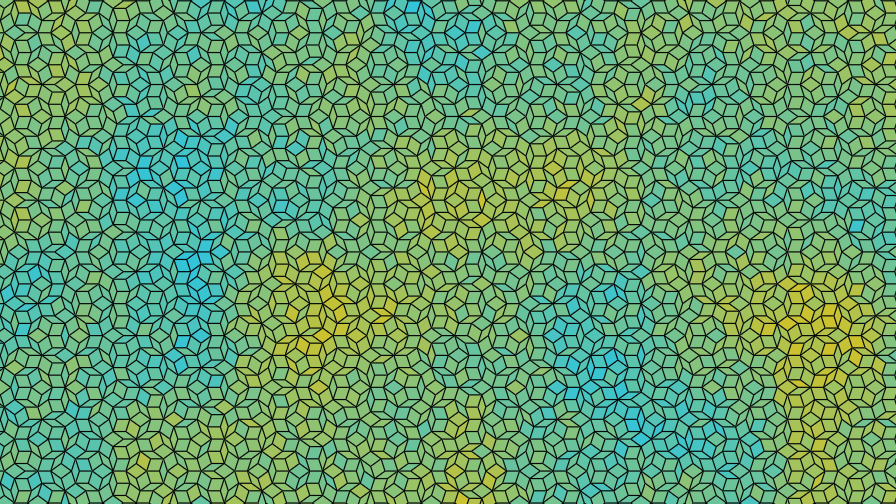
Give the GLSL for this pattern, as a Shadertoy shader.

```glsl
const float INV_PHI = 0.618034;

float hash(vec2 p) {
    p = fract(p * vec2(0.1031, 0.1137));
    p += dot(p, p.yx + 33.33);
    return fract((p.x + p.y) * p.x * 17.0);
}

float noise(vec2 p) {
    vec2 i = floor(p), f = fract(p);
    f = f * f * (3.0 - 2.0 * f);
    return mix(mix(hash(i), hash(i + vec2(1, 0)), f.x),
               mix(hash(i + vec2(0, 1)), hash(i + vec2(1, 1)), f.x), f.y);
}

float cross2(vec2 a, vec2 b) { return a.x * b.y - a.y * b.x; }

// True when p and q lie on the same side of the line ab
bool sameSide(vec2 p, vec2 q, vec2 a, vec2 b) {
    return cross2(b - a, p - a) * cross2(b - a, q - a) > 0.0;
}

float lineDistance(vec2 p, vec2 a, vec2 b) {
    return abs(cross2(normalize(b - a), p - a));
}

// Descends through Robinson triangles to the half rhombus holding p.
// Returns the rhombus centre in xy and the distance to its edge in z.
vec3 penrose(vec2 p) {
    const float size = 5.07;
    vec2 a = vec2(0.0);
    vec2 b = vec2(size, 0.0);
    vec2 c = size * vec2(cos(radians(36.0)), sin(radians(36.0)));
    bool acute = true;

    for (int level = 0; level < 11; level++) {
        vec2 a0 = a, b0 = b, c0 = c;
        if (acute) {
            vec2 cut = mix(a0, b0, INV_PHI);
            acute = sameSide(p, b0, c0, cut);
            if (acute) { a = c0; b = cut; c = b0; }
            else       { a = cut; b = c0; c = a0; }
        } else {
            vec2 sideCut = mix(b0, a0, INV_PHI);
            vec2 baseCut = mix(b0, c0, INV_PHI);
            if (sameSide(p, c0, baseCut, a0)) {
                a = baseCut; b = c0; c = a0;
            } else if (sameSide(p, b0, sideCut, baseCut)) {
                a = sideCut; b = baseCut; c = b0;
            } else {
                a = baseCut; b = sideCut; c = a0;
                acute = true;
            }
        }
    }
    // The base bc is the hidden diagonal of the rhombus
    return vec3(0.5 * (b + c), min(lineDistance(p, a, b), lineDistance(p, a, c)));
}

void mainImage(out vec4 fragColor, in vec2 fragCoord) {
    float pixel = 1.0 / iResolution.y;
    vec2 uv = (fragCoord - 0.5 * iResolution.xy) * pixel;

    // Centre the canvas on the incentre of the root triangle
    vec2 incentre = 3.683 * vec2(cos(radians(18.0)), sin(radians(18.0)));
    vec3 tile = penrose(uv + incentre);

    // Broad patches of hue plus a variation from tile to tile
    float warmth = 0.48
        + 0.80 * (noise(tile.xy * 4.0) - 0.5)
        + 0.35 * (noise(tile.xy * 9.0 + 17.0) - 0.5)
        + 0.45 * (noise(tile.xy * 70.0 + 5.0) - 0.5);
    vec3 cyan = vec3(0.20, 0.77, 0.85);
    vec3 yellow = vec3(0.80, 0.76, 0.18);
    vec3 color = mix(cyan, yellow, clamp(warmth, 0.0, 1.0));

    // Dark joints along the rhombus sides
    float joint = clamp((0.0012 - tile.z) / pixel + 0.5, 0.0, 1.0);
    color = mix(color, vec3(0.02, 0.03, 0.03), joint);

    fragColor = vec4(color, 1.0);
}
```
